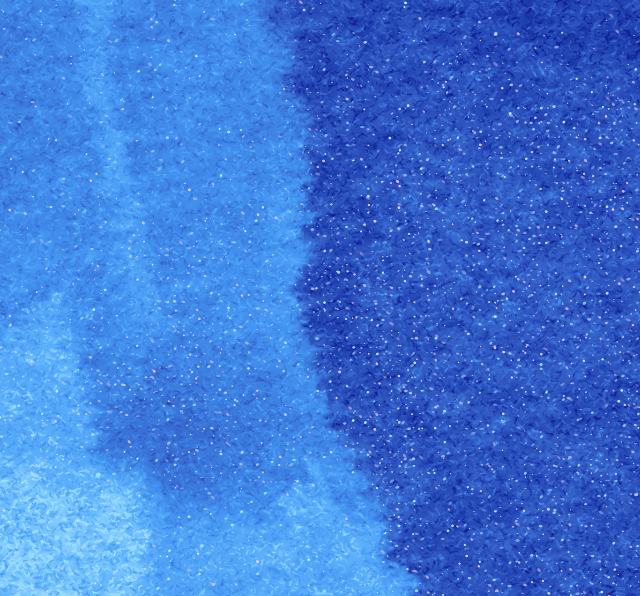
Reproduce this texture procedurally as a Shadertoy shader.

```glsl
// Shimmering blue watercolour wash: pale brushed left, deep blue right, crisp flakes and glitter.
#define FLAKE_SIZE 0.0085
#define FLAKE_CONTRAST 1.05
#define CLUMP_CONTRAST 1.9
#define GLITTER_CELL 0.0125
#define GLITTER_AMOUNT 0.42
#define EDGE_SOFTNESS 0.022
#define DEEP_TONE 1.5
#define WASH_TONE 3.5

const vec3 BLUES[7] = vec3[7](
    vec3(0.07, 0.13, 0.57), vec3(0.12, 0.25, 0.69), vec3(0.20, 0.36, 0.77),
    vec3(0.23, 0.48, 0.87), vec3(0.27, 0.59, 0.95), vec3(0.36, 0.69, 0.98),
    vec3(0.60, 0.86, 1.0));

vec3 hash3(vec2 p) {
    vec3 q = fract(p.xyx * vec3(0.1031, 0.1030, 0.0973));
    q += dot(q, q.yxz + 33.33);
    return fract((q.xxy + q.yzz) * q.zyx);
}

float noise(vec2 p) {
    vec2 i = floor(p), f = fract(p);
    f = f * f * (3.0 - 2.0 * f);
    vec2 e = vec2(0.0, 1.0);
    return mix(mix(hash3(i).x, hash3(i + e.yx).x, f.x),
               mix(hash3(i + e.xy).x, hash3(i + e.yy).x, f.x), f.y);
}

float fbm(vec2 p) {
    float sum = 0.0, amp = 0.5;
    for (int i = 0; i < 4; i++) {
        sum += amp * noise(p);
        p = mat2(1.6, 1.0, -1.0, 1.6) * p + 17.0;
        amp *= 0.55;
    }
    return sum;
}

mat2 rotate(float a) {
    return mat2(cos(a), sin(a), -sin(a), cos(a));
}

// Short curved dashes, each lighter or darker than the ground.
float flakes(vec2 p, float size, float seed) {
    vec2 g = p / size + seed * 31.7, cell = floor(g);
    float soft = 0.45 / (iResolution.y * size), sum = 0.0;
    for (int y = -1; y <= 1; y++)
    for (int x = -1; x <= 1; x++) {
        vec2 id = cell + vec2(x, y);
        vec3 h = hash3(id + 50.0), k = hash3(id + 250.0);
        vec2 q = rotate((k.x - 0.5) * 2.6) * (g - id - h.xy);
        q.y += (k.y - 0.5) * 1.8 * q.x * q.x;
        float d = length(vec2(max(abs(q.x) - 0.15 - 0.35 * k.z, 0.0), q.y));
        sum += (h.z * 2.0 - 1.0) * smoothstep(soft, -soft, d - 0.16);
    }
    return sum;
}

// Pale brush tip widening downwards from its apex; v runs down the page.
float brushTip(vec2 s, vec2 apex, float leftSlope, float rightSlope) {
    vec2 d = s - apex;
    float inside = min(d.x + leftSlope * d.y, rightSlope * d.y - d.x);
    return smoothstep(-0.012, 0.02, inside);
}

float blob(vec2 s, vec2 centre, vec2 radius) {
    vec2 d = (s - centre) / radius;
    return exp(-dot(d, d));
}

// Broad tone of the painting, as an index into BLUES.
float washTone(vec2 s, vec2 p, out float deep) {
    float fray = noise(p * vec2(25.0, 70.0)) + 0.8 * noise(p * vec2(90.0, 150.0)) - 0.9;
    vec2 w = s + fray * vec2(0.03, 0.014);

    float edge = 0.43 + 0.05 * smoothstep(0.0, 0.3, s.y) + 0.15 * smoothstep(0.54, 1.0, s.y);
    edge += 0.035 * (noise(p * vec2(3.0, 14.0)) - 0.5);
    float soft = EDGE_SOFTNESS * (1.0 + smoothstep(0.3, 0.0, s.y));
    deep = smoothstep(-soft, soft, w.x - edge);

    float streakX = 0.145 + 0.17 * s.y * s.y + 0.08 * s.y;
    float streak = smoothstep(0.036, 0.012, abs(w.x - streakX)) * smoothstep(0.64, 0.4, s.y);
    float tip = max(brushTip(w, vec2(0.1, 0.47), 1.25, 0.2),
                    brushTip(w, vec2(0.49, 0.76), 0.65, 0.55));
    float pool = smoothstep(0.74, 0.84, w.y) * smoothstep(0.27, 0.19, w.x);
    float foot = smoothstep(0.82, 0.92, w.y);

    float light = WASH_TONE + 0.75 * streak + 0.2 * smoothstep(0.25, 0.5, s.y);
    light -= 1.1 * blob(s, vec2(0.28, 0.73), vec2(0.17, 0.13));
    light -= 0.3 * blob(s, vec2(0.05, 0.12), vec2(0.09, 0.2));
    light += 0.4 * blob(s, vec2(0.46, 0.42), vec2(0.05, 0.2));
    light = mix(light, 4.7, max(tip, foot * 0.85));
    light = mix(light, 5.4, pool);

    float dark = DEEP_TONE + 0.35 * blob(s, vec2(0.8, 0.45), vec2(0.25, 0.35));
    dark -= 0.55 * blob(s, vec2(1.0, 0.0), vec2(0.35, 0.16));
    dark -= 0.3 * blob(s, vec2(0.51, 0.5), vec2(0.05, 0.3));
    dark += 0.9 * blob(s, vec2(0.58, 0.84), vec2(0.05, 0.09));
    return mix(light, dark, deep);
}

vec3 palette(float tone) {
    vec3 colour = BLUES[0];
    for (int i = 1; i < 7; i++)
        colour = mix(colour, BLUES[i], clamp(tone - float(i - 1), 0.0, 1.0));
    return colour;
}

// Tiny bright specks; returns colour and coverage.
vec4 glitter(vec2 p, float seed, float density) {
    vec2 g = rotate(seed * 0.7) * p / GLITTER_CELL + 300.0 + seed * 71.0, id = floor(g);
    vec3 h = hash3(id), k = hash3(id + 117.0);
    vec2 q = rotate((k.x - 0.5) * 1.8 - seed * 0.7) * (fract(g) - 0.3 - 0.4 * h.xy);
    float d = length(q * vec2(0.45 + 0.5 * k.y, 1.0)) - 0.07 - 0.11 * k.z * k.z;
    float soft = 0.5 / (iResolution.y * GLITTER_CELL);
    float shine = smoothstep(soft, -soft, d) * (0.35 + 0.65 * k.y);
    vec3 tint = mix(vec3(0.76, 0.92, 1.0), vec3(0.96, 0.8, 0.92), smoothstep(0.5, 0.85, k.x));
    return vec4(tint, shine * step(h.z, GLITTER_AMOUNT * density));
}

void mainImage(out vec4 fragColor, in vec2 fragCoord) {
    vec2 p = fragCoord / iResolution.y;
    vec2 s = vec2(fragCoord.x / iResolution.x, 1.0 - p.y);
    float deep;
    float tone = washTone(s, p, deep);

    // Pigment clumps, stretched sideways, then flakes at three sizes.
    float clump = fbm(p * vec2(26.0, 48.0)) - 0.47;
    tone += clump * CLUMP_CONTRAST * mix(0.7, 1.0, deep);
    float grain = 0.0;
    for (int i = 0; i < 3; i++)
        grain += flakes(p, FLAKE_SIZE * (1.0 + 0.45 * float(i)), float(i)) * (1.0 - 0.2 * float(i));
    tone += grain * FLAKE_CONTRAST * mix(0.75, 1.0, deep);
    vec3 colour = palette(tone);

    // Glitter gathers in the deep wash and the middle band.
    float density = 0.2 + 0.6 * deep * smoothstep(0.0, 0.25, s.y);
    density += 0.7 * blob(s, vec2(0.32, 0.64), vec2(0.24, 0.24));
    density *= 0.4 + 1.1 * noise(p * 9.0);
    for (int i = 0; i < 2; i++) {
        vec4 speck = glitter(p, float(i), density);
        colour = mix(colour, speck.rgb, speck.a);
    }
    fragColor = vec4(colour, 1.0);
}
```
